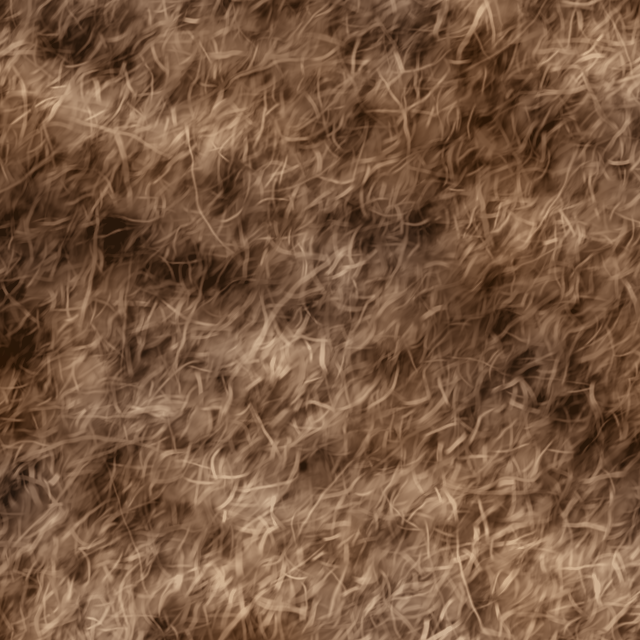
A Shadertoy shader for this texture:

```glsl
// Matted dry brown grass: tangled curved blades over dark gaps and shaded patches.
#define LAYERS 18
#define LONG_LAYERS 5
#define BLADE_WIDTH 0.0029
#define SOFTNESS 0.0021
#define LEAN 0.95
#define SPREAD 1.5
#define SHADOW 0.18
#define PATCHINESS 1.65
#define GAP_DEPTH 0.62
#define TANGLE 0.009
#define BRIGHTNESS 0.1
#define CONTRAST 1.05

const vec3 DARK_SOIL = vec3(0.26, 0.16, 0.09);
const vec3 BROWN = vec3(0.465, 0.315, 0.215);
const vec3 PALE_STRAW = vec3(0.71, 0.58, 0.465);

float hash(vec2 p) {
    return fract(sin(dot(p, vec2(127.1, 311.7))) * 43758.5453);
}

float noise(vec2 p) {
    vec2 i = floor(p), f = fract(p);
    f = f * f * (3.0 - 2.0 * f);
    return mix(mix(hash(i), hash(i + vec2(1, 0)), f.x),
               mix(hash(i + vec2(0, 1)), hash(i + vec2(1, 1)), f.x), f.y);
}

float fbm(vec2 p) {
    float sum = 0.0, amp = 0.5;
    for (int i = 0; i < 4; i++) {
        sum += amp * noise(p);
        p = p * 2.03 + 17.3;
        amp *= 0.5;
    }
    return sum / 0.9375;
}

mat2 rotation(float a) {
    float c = cos(a), s = sin(a);
    return mat2(c, s, -s, c);
}

// Paints one layer of blades, one per grid cell, over the given tone
float bladeLayer(vec2 p, float layer, float cell, float presence, float straw, float tone) {
    float turn = layer * 2.4;
    vec2 g = rotation(turn) * p / cell + layer * 7.31;
    vec2 home = floor(g);
    for (int j = -1; j <= 1; j++)
    for (int i = -1; i <= 1; i++) {
        vec2 id = home + vec2(i, j);
        vec2 key = id + layer * 3.7;
        if (hash(key + 9.2) > presence) continue;

        vec2 jitter = vec2(hash(key), hash(key + 41.3)) - 0.5;
        vec2 d = rotation(-turn) * (g - id - 0.5 - 0.7 * jitter) * cell;
        float angle = LEAN + SPREAD * (hash(key + 5.1) + hash(key + 23.7) - 1.0);
        vec2 q = rotation(-angle) * d;
        q.y -= (hash(key + 61.9) - 0.5) * q.x * q.x / cell;

        float reach = cell * mix(0.35, 0.85, hash(key + 13.4));
        float along = abs(q.x) / reach;
        float ends = 1.0 - smoothstep(0.45, 1.0, along);
        float size = hash(key + 71.7);
        float width = BLADE_WIDTH * mix(0.6, 1.5 + 0.7 * straw, size * size);

        // Soft shadow below the blade, then the blade itself
        float shade = 1.0 - smoothstep(0.0, 4.0 * BLADE_WIDTH, abs(q.y + 1.4 * width));
        tone *= 1.0 - SHADOW * shade * ends;
        float body = 1.0 - smoothstep(width - SOFTNESS, width + SOFTNESS, abs(q.y));
        float lit = mix(0.3, 0.95, hash(key + 33.3)) + 0.35 * straw * size;
        float opacity = mix(0.35, 0.9, hash(key + 83.9));
        tone = mix(tone, lit, opacity * body * ends);
    }
    return tone;
}

vec3 grassColor(float t) {
    return mix(mix(DARK_SOIL, BROWN, t), mix(BROWN, PALE_STRAW, t), t);
}

void mainImage(out vec4 fragColor, in vec2 fragCoord) {
    vec2 p = fragCoord / iResolution.y;

    // Broad light and dark patches, with paler straw toward the bottom
    vec2 slant = rotation(0.25) * p;
    float patches = fbm(slant * vec2(3.6, 6.5) + 4.7) - 0.5;
    float straw = smoothstep(0.45, 0.75, fbm(p * 4.0 + 31.0))
                * (1.0 - smoothstep(0.2, 0.6, p.y));

    // Bent coordinates make the blades wander
    vec2 bent = p + TANGLE * (vec2(noise(p * 24.0), noise(p * 24.0 + 53.0)) - 0.5)
                  + 0.4 * TANGLE * (vec2(noise(p * 60.0 + 7.0), noise(p * 60.0 + 91.0)) - 0.5);

    // Blurred undergrowth
    vec2 fibre = rotation(-LEAN) * bent;
    float tone = 0.16 + 0.5 * fbm(fibre * vec2(28.0, 60.0));

    // Short blades, then sparse long stems
    for (int k = 0; k < LAYERS; k++) {
        float layer = float(k) + 1.0;
        float cell = mix(0.04, 0.11, hash(vec2(layer, 2.6)));
        tone = bladeLayer(bent, layer, cell, 0.9, straw, tone);
    }
    for (int k = 0; k < LONG_LAYERS; k++)
        tone = bladeLayer(bent, 40.0 + float(k), 0.19, 0.4, straw, tone);

    // Small leaning gaps and wider hollows sink the unlit places between blades
    float slits = 1.0 - smoothstep(0.3, 0.55, fbm(fibre * vec2(24.0, 44.0) + 3.1));
    float hollows = 1.0 - smoothstep(0.28, 0.5, fbm(slant * vec2(13.0, 20.0) + 8.6));
    float gaps = 0.7 * slits + 0.4 * hollows;
    tone -= GAP_DEPTH * gaps * clamp(1.1 - tone, 0.0, 1.0);

    // Lighting, fine mottling and a slight drift in warmth
    tone = 0.53 + CONTRAST * (tone - 0.5) + BRIGHTNESS;
    tone += PATCHINESS * patches + 0.15 * (0.45 - p.y);
    tone += 0.12 * (noise(p * 75.0) - 0.5);
    float warmth = fbm(p * 5.0 + 11.0) - 0.5 - 0.15 * straw;
    vec3 color = grassColor(clamp(tone, -0.25, 1.2));
    color += warmth * vec3(0.03, -0.005, -0.04);

    fragColor = vec4(clamp(color, 0.0, 1.0), 1.0);
}
```
